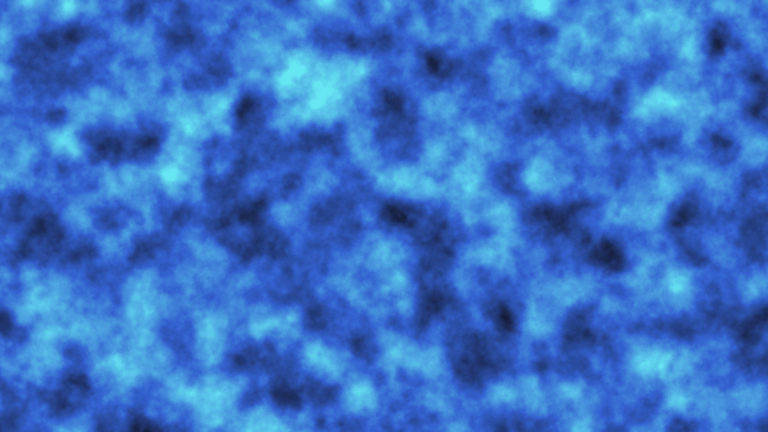
This texture is drawn by a Shadertoy shader. Its source:

```glsl
// Mottled blue cloud texture: fractal value noise through a three-colour ramp.

const vec3 DEEP_NAVY = vec3(0.08, 0.10, 0.20);
const vec3 MID_BLUE = vec3(0.20, 0.38, 0.81);
const vec3 PALE_CYAN = vec3(0.40, 0.90, 0.95);

const float CELLS_PER_HEIGHT = 12.0;  // size of the largest blotches
const int OCTAVES = 5;
const float OCTAVE_GAIN = 0.5;
const float CONTRAST = 2.67;
const float BRIGHTNESS = 0.06;
const vec2 NOISE_OFFSET = vec2(37.0, 61.0);

// Doubles the frequency and turns each octave to hide the lattice
const mat2 OCTAVE_STEP = mat2(1.6, 1.2, -1.2, 1.6);

float hash(vec2 cell) {
    vec3 h = fract(cell.xyx * 0.1031);
    h += dot(h, h.yzx + 33.33);
    return fract((h.x + h.y) * h.z);
}

float valueNoise(vec2 p) {
    vec2 cell = floor(p);
    vec2 f = fract(p);
    vec2 blend = f * f * (3.0 - 2.0 * f);
    float low = mix(hash(cell), hash(cell + vec2(1.0, 0.0)), blend.x);
    float high = mix(hash(cell + vec2(0.0, 1.0)), hash(cell + 1.0), blend.x);
    return mix(low, high, blend.y);
}

// Normalised sum of octaves, 0 to 1
float fractalNoise(vec2 p) {
    float sum = 0.0;
    float total = 0.0;
    float amplitude = 1.0;
    for (int i = 0; i < OCTAVES; i++) {
        sum += amplitude * valueNoise(p);
        total += amplitude;
        amplitude *= OCTAVE_GAIN;
        p = OCTAVE_STEP * p + NOISE_OFFSET;
    }
    return sum / total;
}

// Tone runs from -1 (navy) through 0 (blue) to 1 (cyan)
vec3 cloudRamp(float tone) {
    vec3 shade = mix(MID_BLUE, DEEP_NAVY, clamp(-tone, 0.0, 1.0));
    return mix(shade, PALE_CYAN, clamp(tone, 0.0, 1.0));
}

void mainImage(out vec4 fragColor, in vec2 fragCoord) {
    vec2 uv = fragCoord / iResolution.y;
    float density = fractalNoise(uv * CELLS_PER_HEIGHT + NOISE_OFFSET);
    float tone = (density - 0.5) * CONTRAST + BRIGHTNESS;
    fragColor = vec4(cloudRamp(tone), 1.0);
}
```
